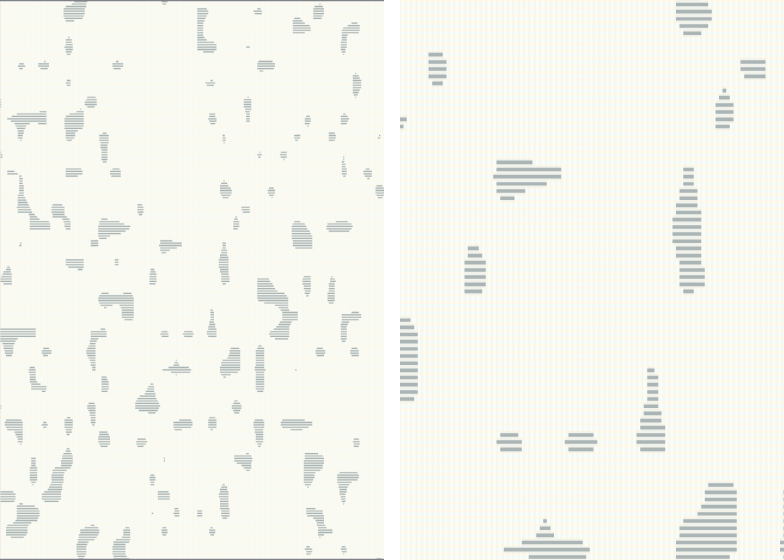
Left: the whole. Right: its middle third, enlarged.
Write a Shadertoy shader that draws this pattern.

```glsl
// Small slate islands woven from horizontal dashes on cream, finely dotted paper.
// Value noise on a tall lattice is thresholded per weave cell, so the islands get
// stepped edges; warm and cool dotted rows alternate over the whole sheet.

// Lengths are fractions of the canvas height
const vec2  LATTICE     = vec2(0.02135, 0.0320);    // spacing of the island noise
const vec2  WEAVE       = vec2(0.002135, 0.00427);  // step width and dash pitch
const float DOT_PITCH   = 0.0032;
const float DASH_DUTY   = 0.5;     // dash thickness within one pitch
const float DOT_DUTY    = 0.55;
const float THRESHOLD   = 0.80;    // higher gives fewer, smaller islands
const float RIM         = 0.0019;
const float FILTER_SIZE = 1.25;    // smoothing footprint in pixels
const int   SAMPLES     = 4;       // samples per axis

const vec3 PAPER     = vec3(0.990, 0.990, 0.965);
const vec3 WARM_DOT  = vec3(0.995, 0.965, 0.890);
const vec3 COOL_DOT  = vec3(0.945, 0.980, 0.975);
const vec3 DASH      = vec3(0.670, 0.710, 0.710);
const vec3 DASH_GAP  = vec3(0.945, 0.950, 0.925);
const vec3 RIM_GREY  = vec3(0.500, 0.510, 0.530);
const vec3 RIM_BLUSH = vec3(0.940, 0.890, 0.880);

float hash(vec2 p) {
    return fract(sin(dot(p, vec2(127.1, 311.7))) * 43758.5453);
}

float valueNoise(vec2 p) {
    vec2 cell = floor(p);
    vec2 f = fract(p);
    vec2 s = f * f * (3.0 - 2.0 * f);
    float low  = mix(hash(cell), hash(cell + vec2(1.0, 0.0)), s.x);
    float high = mix(hash(cell + vec2(0.0, 1.0)), hash(cell + vec2(1.0, 1.0)), s.x);
    return mix(low, high, s.y);
}

// One centred bar per unit: 1 inside the bar, 0 in the gap
float bar(float x, float duty) {
    return step(abs(fract(x) - 0.5), 0.5 * duty);
}

vec3 sheet(vec2 p, float width) {
    float onDash = bar(p.y / WEAVE.y, DASH_DUTY);

    // Dotted paper
    float onDot = bar(p.x / DOT_PITCH, DOT_DUTY);
    vec3 color = mix(PAPER, mix(WARM_DOT, COOL_DOT, onDash), onDot);

    // Islands, evaluated at the centre of each weave cell
    vec2 cellCentre = (floor(p / WEAVE) + 0.5) * WEAVE;
    float island = step(THRESHOLD, valueNoise(cellCentre / LATTICE + vec2(7.26, 3.4)));
    color = mix(color, mix(DASH_GAP, DASH, onDash), island);

    // Thin rims at the left, bottom and top
    color = mix(color, RIM_BLUSH, step(p.x, 0.5 * RIM));
    return mix(color, RIM_GREY, step(min(p.y, 1.0 - p.y), RIM));
}

void mainImage(out vec4 fragColor, in vec2 fragCoord) {
    float width = iResolution.x / iResolution.y;
    vec3 sum = vec3(0.0);

    // Box filter over slightly more than one pixel
    for (int j = 0; j < SAMPLES; j++) {
        for (int i = 0; i < SAMPLES; i++) {
            vec2 offset = (vec2(i, j) + 0.5) / float(SAMPLES) - 0.5;
            vec2 p = (fragCoord + offset * FILTER_SIZE) / iResolution.y;
            sum += sheet(p, width);
        }
    }
    fragColor = vec4(sum / float(SAMPLES * SAMPLES), 1.0);
}
```
